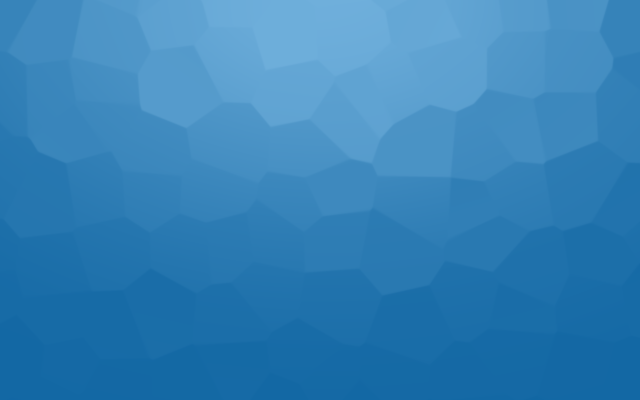
Give the GLSL for this background, as a Shadertoy shader.

```glsl
// Blue faceted backdrop: soft irregular cells lit by a wide glow from the top centre.
#define CELLS_PER_HEIGHT 6.8
#define JITTER 0.86
#define EDGE_SHARPNESS 75.0
#define GLOW_CENTRE vec2(0.015, 1.0)
#define GLOW_STRETCH vec2(0.65, 1.0)
#define GLOW_RADIUS 0.55
#define TONE_VARIATION 0.025
#define DEEP_BLUE vec3(0.065, 0.400, 0.637)
#define LIGHT_BLUE vec3(0.440, 0.690, 0.863)

float hash(vec2 p) {
    return fract(sin(dot(p, vec2(127.1, 311.7))) * 43758.5453);
}

vec2 hash2(vec2 p) {
    return vec2(hash(p), hash(p + 57.3));
}

// Elliptical light falling off from the top edge
float glow(vec2 p) {
    vec2 d = (p - GLOW_CENTRE) * GLOW_STRETCH / GLOW_RADIUS;
    return exp(-dot(d, d));
}

// Light on one cell: each facet follows the glow by its own slope
float facetLight(vec2 p, vec2 seed, vec2 id) {
    float slope = mix(-0.2, 0.65, hash(id + 19.7));
    float light = glow(seed + slope * (p - seed));
    float tone = (hash(id + 83.1) - 0.5) * TONE_VARIATION;
    return light + tone * (0.5 + light);
}

// Irregular cells, blended only close to their shared borders
float cellLight(vec2 p) {
    vec2 grid = p * CELLS_PER_HEIGHT;
    vec2 base = floor(grid);
    float total = 0.0;
    float weightSum = 0.0;
    for (int y = -1; y <= 1; y++) {
        for (int x = -1; x <= 1; x++) {
            vec2 id = base + vec2(x, y);
            vec2 seed = id + 0.5 + JITTER * (hash2(id) - 0.5);
            float weight = exp(-EDGE_SHARPNESS * distance(grid, seed));
            total += weight * facetLight(p, seed / CELLS_PER_HEIGHT, id);
            weightSum += weight;
        }
    }
    return total / max(weightSum, 1e-36);
}

void mainImage(out vec4 fragColor, in vec2 fragCoord) {
    // x is centred, y runs from 0 to 1
    vec2 p = fragCoord / iResolution.y;
    p.x -= 0.5 * iResolution.x / iResolution.y;

    vec3 colour = mix(DEEP_BLUE, LIGHT_BLUE, cellLight(p));
    fragColor = vec4(clamp(colour, 0.0, 1.0), 1.0);
}
```
